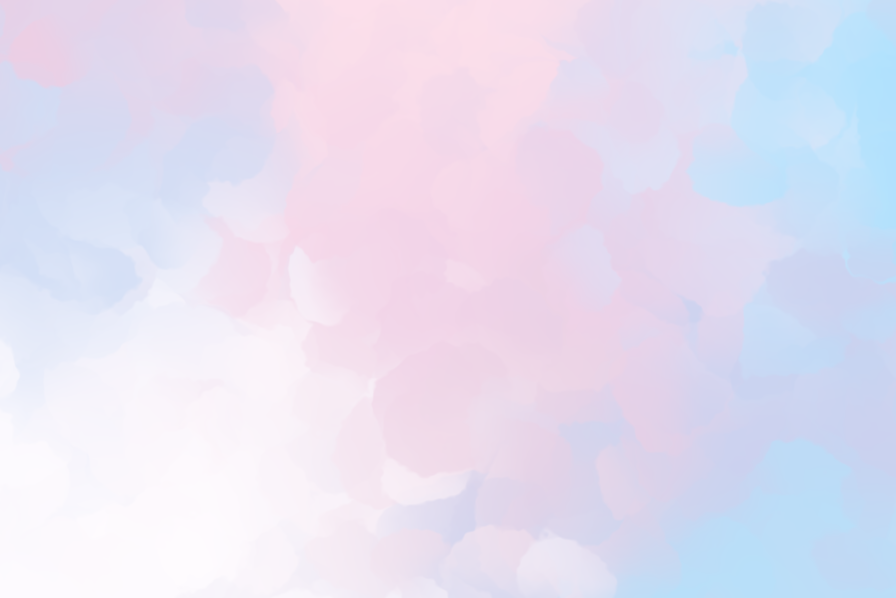
Write a Shadertoy shader that draws this background.

```glsl
// Soft pastel watercolour: broad washes of white, pink, lilac and sky blue,
// overlaid with translucent round dabs whose rims are ragged on one side and
// fade out on the other. Each dab takes its colour from the washes near it.

#define LAYERS 5
#define FIRST_CELL 0.27      // dab spacing of the first layer, in canvas heights
#define CELL_SHRINK 0.83     // spacing ratio from one layer to the next
#define DAB_OPACITY 0.72
#define COLOUR_DRIFT 0.17    // how far a dab may borrow its colour from
#define BLEND_INSIDE 0.65    // how much the wash gradient shows within a dab
#define RAGGEDNESS 0.011
#define EDGE_SOFTNESS 0.004
#define LILAC vec3(0.87, 0.84, 0.93)

float hash(vec2 p) {
    return fract(sin(dot(p, vec2(127.1, 311.7))) * 43758.5453);
}

vec2 hash2(vec2 p) {
    return vec2(hash(p), hash(p + 57.3));
}

vec2 noise2(vec2 p) {
    vec2 cell = floor(p), f = fract(p);
    f = f * f * (3.0 - 2.0 * f);
    vec2 low = mix(hash2(cell), hash2(cell + vec2(1, 0)), f.x);
    vec2 high = mix(hash2(cell + vec2(0, 1)), hash2(cell + vec2(1, 1)), f.x);
    return mix(low, high, f.y) - 0.5;
}

// One weighted pool of pigment: rgb times weight, weight
vec4 pool(vec2 p, vec2 centre, float radius, vec3 colour) {
    vec2 d = (p - centre) / radius;
    return vec4(colour, 1.0) * exp(-dot(d, d));
}

// Smooth colour field made of overlapping pools
vec3 washes(vec2 p) {
    vec4 sum = vec4(LILAC, 1.0) * 0.03;
    // white and pale lower left
    sum += pool(p, vec2(0.20, 0.12), 0.34, vec3(1.00, 0.99, 1.00));
    sum += pool(p, vec2(0.42, 0.28), 0.22, vec3(0.99, 0.96, 0.98));
    sum += pool(p, vec2(0.62, 0.03), 0.17, vec3(0.94, 0.93, 0.97));
    // pinks
    sum += pool(p, vec2(0.80, 0.60), 0.26, vec3(0.95, 0.81, 0.90));
    sum += pool(p, vec2(0.70, 0.96), 0.28, vec3(0.995, 0.88, 0.92));
    sum += pool(p, vec2(0.05, 1.00), 0.13, vec3(0.97, 0.79, 0.87));
    sum += pool(p, vec2(0.72, 0.27), 0.20, vec3(0.95, 0.88, 0.92));
    sum += pool(p, vec2(0.93, 0.33), 0.16, vec3(0.91, 0.80, 0.88));
    // lilacs
    sum += pool(p, vec2(0.90, 0.10), 0.12, vec3(0.83, 0.81, 0.92));
    sum += pool(p, vec2(1.02, 0.76), 0.20, vec3(0.87, 0.83, 0.93));
    sum += pool(p, vec2(1.30, 0.34), 0.20, vec3(0.80, 0.81, 0.93));
    sum += pool(p, vec2(0.26, 0.94), 0.15, vec3(0.89, 0.83, 0.92));
    // blues
    sum += pool(p, vec2(0.10, 0.68), 0.25, vec3(0.80, 0.86, 0.96));
    sum += pool(p, vec2(1.24, 0.74), 0.19, vec3(0.88, 0.93, 0.99));
    sum += pool(p, vec2(1.48, 0.78), 0.19, vec3(0.66, 0.88, 0.995));
    sum += pool(p, vec2(1.24, 0.07), 0.21, vec3(0.71, 0.88, 0.98));
    return sum.rgb / sum.a;
}

// Paints one layer of scattered dabs over the colour below
vec3 paintDabs(vec3 colour, vec2 p, vec2 ragged, float cellSize, float seed) {
    vec2 home = floor(p / cellSize);
    for (int j = -1; j <= 1; j++)
    for (int i = -1; i <= 1; i++) {
        vec2 cell = home + vec2(i, j);
        vec2 id = cell + seed * 17.0;
        vec2 centre = (cell + 0.15 + 0.7 * hash2(id)) * cellSize;
        float radius = cellSize * mix(0.40, 0.80, hash(id + 3.7));
        vec2 offset = ragged - centre;
        float rim = radius - length(offset);
        float soft = max(EDGE_SOFTNESS, 1.0 / iResolution.y);
        float cover = smoothstep(-soft, soft, rim);
        if (cover <= 0.0) continue;

        // strong on one side, dissolving towards the other
        float angle = 6.2832 * hash(id + 9.1);
        float side = dot(offset, vec2(cos(angle), sin(angle))) / radius;
        float alpha = DAB_OPACITY * cover * smoothstep(-0.95, 0.55, side);

        vec2 drift = (hash2(id + 21.4) - 0.5) * 2.0 * COLOUR_DRIFT;
        vec3 pigment = washes(mix(centre, p, BLEND_INSIDE) + drift);
        colour = mix(colour, pigment, alpha);
    }
    return colour;
}

void mainImage(out vec4 fragColor, in vec2 fragCoord) {
    vec2 p = fragCoord / iResolution.y;

    // bent outline at three scales: lobes, fringe, paper grain
    vec2 ragged = p + 0.05 * noise2(p * 9.0)
                + RAGGEDNESS * (1.3 * noise2(p * 38.0) + 0.7 * noise2(p * 105.0));

    vec3 colour = washes(p + 0.10 * noise2(p * 5.0));
    float cellSize = FIRST_CELL;
    for (int layer = 0; layer < LAYERS; layer++) {
        float seed = float(layer) + 1.0;
        vec2 shift = hash2(vec2(seed, 4.0)) * 0.01;
        colour = paintDabs(colour, p, ragged + shift, cellSize, seed);
        cellSize *= CELL_SHRINK;
    }
    fragColor = vec4(colour, 1.0);
}
```
